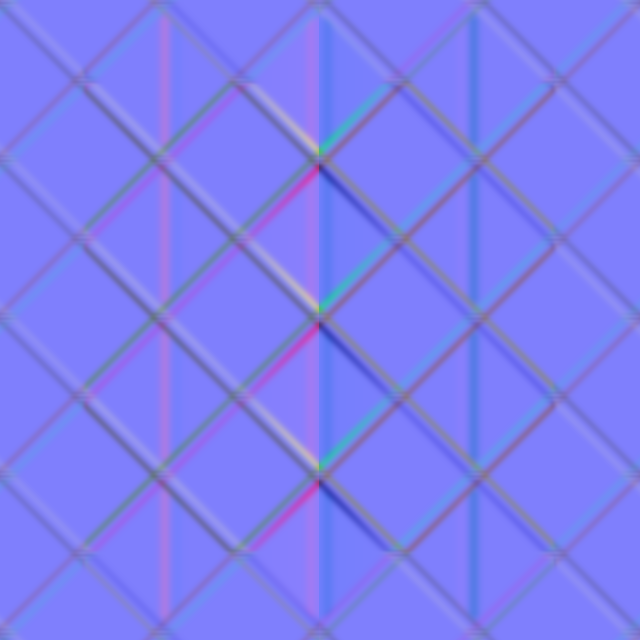
A WebGL 2 fragment shader for this texture map:

```glsl
#version 300 es
precision highp float;
// Draws a tangent-space normal map of a diagonal lattice, four diamonds across and down, with folded columns.

uniform vec2 u_resolution;
out vec4 fragColor;

const vec3 FLAT_NORMAL = vec3(0.497, 0.497, 0.992);
const vec3 NODE_COLOR = vec3(0.49, 0.47, 0.80);
const vec2 CENTER = vec2(0.499, 0.504);   // a lattice crossing
const float PERIOD = 0.2465;              // distance between crossings
const float BORDER = 0.368;               // half size of the raised region
const float STRIPE_OFFSET = 0.0080;
const float OUTER_WIDTH = 0.0062;
const float INNER_WIDTH = 0.0074;
const float OUTER_TILT = 0.075;
const float OUTER_DARK = 0.33;
const float INNER_TILT = 0.125;
const float CENTER_TILT = 0.24;           // extra tilt next to the middle column
const float FOLD_WIDTH = 0.0095;
const float FOLD_TINT = 0.045;
const float NODE_RADIUS = 0.0125;
const float PI = 3.14159265;

float bell(float x, float width) {
    float t = x / width;
    return exp(-t * t);
}

// Slow drift of strength between repeats.
float wear(vec2 p) {
    return 0.92 + 0.08 * sin(p.x * 17.0 + 2.0 * sin(p.y * 11.0)) * sin(p.y * 23.0 + 1.3);
}

// Bevelled bar: a steep grey outer side and a soft tilted inner side.
// slope is +1 for falling bars and -1 for rising bars.
vec3 bar(vec2 p, float slope) {
    float side = p.x < 0.0 ? 1.0 : -1.0;
    vec2 inward = side * vec2(1.0, slope) * 0.70711;
    float u = (p.x + slope * p.y) / PERIOD;
    float d = side * (u - round(u)) * PERIOD * 0.70711;

    float outer = bell(d + STRIPE_OFFSET, OUTER_WIDTH);
    float inner = bell(d - STRIPE_OFFSET, INNER_WIDTH);

    // Bars near the border are fainter, and some become grooves.
    float sideEdge = smoothstep(BORDER - 0.006, BORDER + 0.006, abs(p.x));
    float rowEdge = smoothstep(BORDER - 0.006, BORDER + 0.006, abs(p.y));
    float edge = max(sideEdge, rowEdge);
    float groove = max(rowEdge * (1.0 - sideEdge), sideEdge * step(slope * side, 0.0));
    float direction = 1.0 - 2.0 * groove;

    float nearCenter = max(0.0, 1.0 - 2.0 * abs(p.x) / PERIOD) * (1.0 - rowEdge);
    float innerTilt = INNER_TILT + CENTER_TILT * nearCenter;
    float innerDark = 0.05 + 0.24 * nearCenter;
    float fade = mix(1.0, 0.62, edge);

    vec2 tilt = inward * direction * (inner * innerTilt - outer * OUTER_TILT);
    float dark = outer * OUTER_DARK * mix(1.0, 0.75, edge) + inner * innerDark;
    return fade * vec3(tilt - 0.025 * outer, -dark);
}

// Vertical creases and a broad tint inside the folded diamonds.
vec3 folds(vec2 p) {
    vec2 q = p / PERIOD;
    float cell = -sin(PI * (q.x + q.y)) * sin(PI * (q.x - q.y));
    float folded = smoothstep(0.0, 0.16, cell);
    float side = p.x < 0.0 ? 1.0 : -1.0;
    float column = round(abs(q.x));
    float e = abs(p.x) - column * PERIOD;
    float middle = 1.0 - step(0.5, column);
    float present = 1.0 - step(1.5, column);

    float crease = bell(e - mix(-0.005, 0.013, middle), FOLD_WIDTH);
    float creaseTilt = mix(0.155, 0.085, middle);
    float tint = middle * FOLD_TINT * max(0.0, 1.0 - abs(e) / 0.15);
    float rebound = (1.0 - middle) * 0.035 * bell(e + 0.024, 0.010);

    float x = side * (crease * creaseTilt + tint - rebound);
    float dark = crease * mix(0.085, 0.035, middle);
    return folded * present * vec3(x, -0.015 * crease, -dark);
}

// Small smudge with fine horizontal ripples over each crossing.
vec3 blendNodes(vec3 color, vec2 p) {
    vec2 q = p / PERIOD;
    vec2 uv = vec2(q.x + q.y, q.x - q.y);
    vec2 r = uv - round(uv);
    vec2 offset = 0.5 * PERIOD * vec2(r.x + r.y, r.x - r.y);
    float spot = bell(length(offset * vec2(0.75, 1.35)), NODE_RADIUS);
    float ripple = 0.025 * sin(offset.y * 2.0 * PI / 0.0078);
    return mix(color, NODE_COLOR + ripple, 0.62 * spot);
}

void main() {
    vec2 p = gl_FragCoord.xy / u_resolution - CENTER;
    vec3 relief = bar(p, 1.0) + bar(p, -1.0);
    vec3 color = FLAT_NORMAL + relief * wear(p) + folds(p);
    color = blendNodes(color, p);
    fragColor = vec4(clamp(color, 0.0, 1.0), 1.0);
}
```
